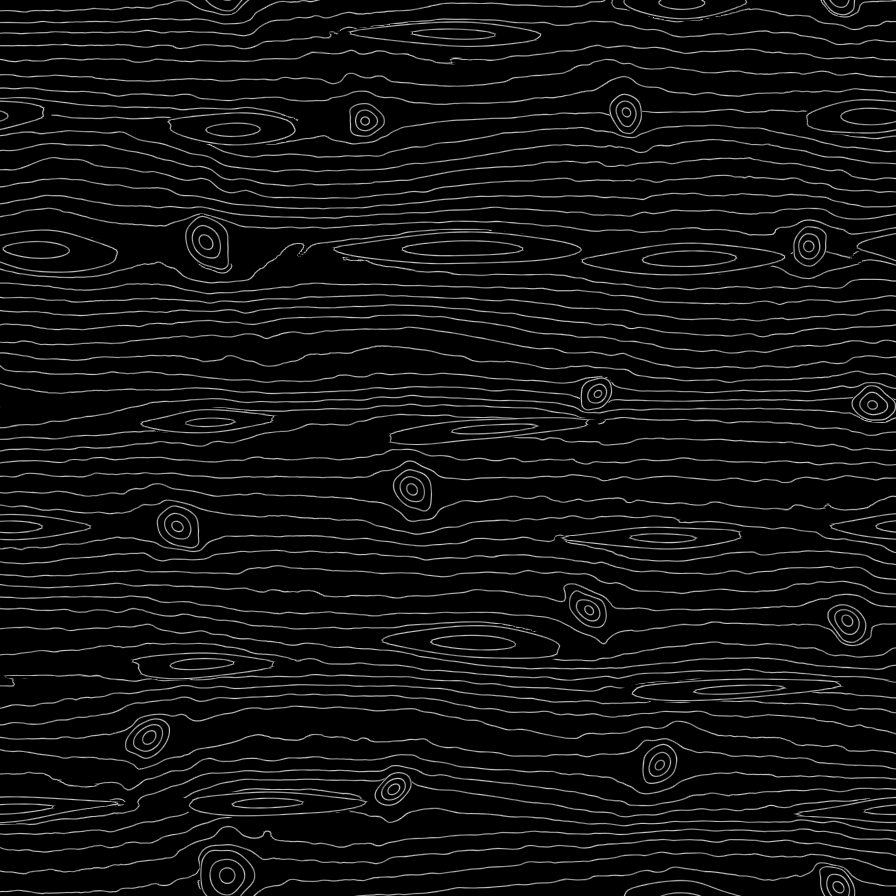
This texture is drawn by a Shadertoy shader. Its source:

```glsl
float hash(vec2 p) {
    vec3 h = fract(p.xyx * vec3(0.1031, 0.1030, 0.0973));
    h += dot(h, h.yzx + 33.33);
    return fract((h.x + h.y) * h.z);
}

float noise(vec2 p) {
    vec2 cell = floor(p), f = fract(p);
    f = f * f * f * (f * (f * 6.0 - 15.0) + 10.0);
    float low = mix(hash(cell), hash(cell + vec2(1, 0)), f.x);
    float high = mix(hash(cell + vec2(0, 1)), hash(cell + vec2(1, 1)), f.x);
    return mix(low, high, f.y);
}

// Slope of a field per canvas unit
float slope(float field) {
    return length(vec2(dFdx(field), dFdy(field)) * iResolution.xy) + 1e-4;
}

// Hairline at a given distance from its centre, carrying equal ink at any size
float hairline(float dist) {
    float width = max(0.0011, 1.13 / iResolution.y);
    return min(0.00088 / width, 0.8) * max(0.0, 1.0 - dist / width);
}

void mainImage(out vec4 fragColor, in vec2 fragCoord) {
    vec2 uv = fragCoord / iResolution.xy;

    // Hand-drawn wobble
    vec2 p = uv;
    p.y += 0.003 * (noise(uv * vec2(13, 20)) - 0.5);

    // Uneven spacing of the grain, folding into slim loops here and there
    float height = p.y + 0.045 * noise(p * vec2(2.5, 6) + 40.0)
                       + 0.029 * noise(p * vec2(2.7, 19) + 90.0);

    // Round knots come first, long eyes fill in behind them
    float rings = 0.0, outside = 1.0;
    for (int i = 0; i < 31; i++) {
        float id = float(i);
        bool knot = i < 15;
        float a = hash(vec2(id, 3.7)), b = hash(vec2(id, 8.2)), c = hash(vec2(id, 15.4));
        vec2 centre = vec2(0.7549, 0.5698) * id + 0.07 * vec2(a, b) + 0.13;
        vec2 d = fract(p - centre + 0.5) - 0.5;

        vec2 size = knot ? mix(0.018, 0.03, a) * vec2(1.0, 0.85 + 0.25 * b)
                         : vec2(mix(0.07, 0.18, a), mix(0.013, 0.025, b));
        float tilt = (c - 0.5) * (knot ? 0.8 : 0.12);
        vec2 q = vec2(d.x, d.y - tilt * d.x) / size;
        if (!knot) q.y *= 1.0 + 0.7 * q.x * q.x + (c - 0.5) * q.x;
        float m = length(q) * (0.8 + 0.4 * noise(q * 1.2 + id * 7.0));

        // Closed rings inside the feature
        float count = knot ? 3.0 : 2.0;
        float ringDist = abs(fract(m * count - 0.25) - 0.5) / count / slope(m);
        float inside = 1.0 - smoothstep(0.97, 1.0, m);
        rings = max(rings, hairline(ringDist) * inside * outside);
        outside *= 1.0 - inside;

        // Grain flows around the feature
        float reach = 1.0 - smoothstep(0.05, 0.45, length(d));
        height -= d.y * reach * pow(max(m, 1.0), -1.7);
    }

    // Contour lines, fading out where the flow stalls
    float grain = height * 50.0;
    float steep = slope(grain);
    float lines = hairline(abs(fract(grain) - 0.5) / steep);
    lines *= smoothstep(4.0, 11.0, steep) * outside;

    // Slightly uneven pen pressure
    float pressure = mix(0.8, 1.2, noise(uv * vec2(110, 150)));
    fragColor = vec4(vec3(max(lines, rings) * pressure), 1.0);
}
```
